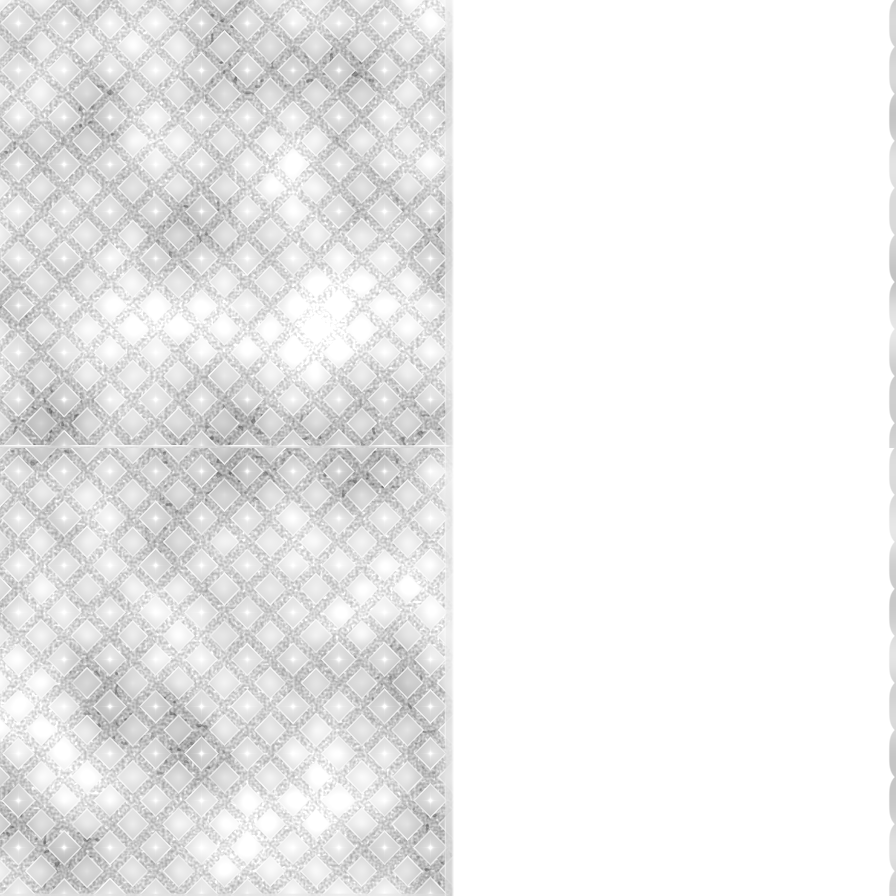
Write a Shadertoy shader that draws this pattern.

```glsl
// Silvery quilt of sparkling diamonds on the left half, blank white beside it, scalloped right rim.

float hash(vec2 p) {
    vec3 h = fract(vec3(p.xyx) * 0.1031);
    h += dot(h, h.yzx + 33.33);
    return fract((h.x + h.y) * h.z);
}

float cornerSlope(vec2 corner, vec2 offset) {
    float angle = 6.2832 * hash(corner);
    return dot(vec2(cos(angle), sin(angle)), offset);
}

float gradientNoise(vec2 p) {
    vec2 i = floor(p), f = p - i;
    vec2 u = f * f * f * (f * (f * 6.0 - 15.0) + 10.0);
    vec2 e = vec2(1.0, 0.0);
    return mix(mix(cornerSlope(i, f), cornerSlope(i + e, f - e), u.x),
               mix(cornerSlope(i + e.yx, f - e.yx), cornerSlope(i + 1.0, f - 1.0), u.x), u.y);
}

float clouds(vec2 p) {
    float sum = 0.0, gain = 1.0;
    for (int i = 0; i < 4; i++) {
        sum += gain * gradientNoise(p);
        p = mat2(1.6, 1.2, -1.2, 1.6) * p + 17.3;
        gain *= 0.45;
    }
    return sum;
}

float stroke(float dist, float halfWidth, float pixel) {
    return 1.0 - smoothstep(halfWidth - 0.5 * pixel, halfWidth + 0.5 * pixel, abs(dist));
}

float quilt(vec2 uv, float pixel) {
    float down = 1.0 - uv.y;
    float row = mod(down, 0.5);
    float panel = floor(down * 2.0);
    float cloud = clouds(uv * 7.0 + 31.0);
    float shade = 0.86 + 0.23 * cloud;

    // Two interleaved square lattices of diamonds
    vec2 p = (vec2(uv.x, row) - vec2(0.0205, 0.026)) / vec2(0.0511, 0.0525);
    vec2 major = p - round(p);
    vec2 minor = fract(p) - 0.5;
    bool isMajor = abs(major.x) + abs(major.y) < 0.5;
    vec2 q = isMajor ? major : minor;
    float seed = hash(round((p - q) * 2.0) + panel * 57.0 + 40.0);
    float size = (isMajor ? 0.35 : 0.33) + 0.04 * (seed - 0.5);
    float dist = (abs(q.x) + abs(q.y) - size) * 0.0366;
    float inside = 1.0 - smoothstep(-0.5 * pixel, 0.5 * pixel, dist);

    // Grainy channels, rougher where the clouds are dark
    float grain = gradientNoise(uv * 310.0);
    float fleck = smoothstep(0.2, 0.5, gradientNoise(uv * 230.0 + 9.0));
    float wear = smoothstep(0.0, -0.4, cloud);
    float channel = -0.05 + 0.2 * grain + 0.12 * fleck;
    float pit = smoothstep(0.2, 0.45, gradientNoise(uv * 150.0 + 70.0));
    shade += (1.0 - inside) * (channel - 0.2 * wear * pit);

    // Soft glow and four-pointed glint
    float r2 = dot(q, q);
    float power = isMajor ? 0.7 + 0.3 * seed : 0.12 * seed;
    float glint = exp(-900.0 * abs(q.x * q.y) - 13.0 * sqrt(r2)) + 0.7 * exp(-350.0 * r2);
    shade += inside * (0.07 * exp(-22.0 * r2) + 0.03 * (q.x - q.y));
    shade = mix(shade, 1.0, clamp(power * glint, 0.0, 1.0));

    // Unevenly bright outlines
    float outline = 0.65 + 0.5 * gradientNoise(uv * 45.0 + 5.0);
    shade = mix(shade, 0.99, clamp(outline, 0.2, 0.95) * stroke(dist, 0.0008, pixel));

    // Pale panel borders with broken white lines
    float seam = row - 0.4974;
    float side = uv.x - 0.497;
    float border = max(smoothstep(-0.001, 0.001, seam), smoothstep(-0.001, 0.001, side));
    shade = mix(shade, 0.89 + 0.12 * cloud, 0.8 * border);
    float broken = smoothstep(-0.25, 0.15, gradientNoise(uv * 24.0 + 3.0));
    float seamLine = stroke(seam, 0.0009, pixel) * step(uv.y, 0.75) * step(0.25, uv.y);
    float sideLine = 0.5 * stroke(side, 0.0008, pixel);
    shade = mix(shade, 0.98, broken * max(seamLine, sideLine));
    return clamp(shade, 0.4, 1.0);
}

void mainImage(out vec4 fragColor, in vec2 fragCoord) {
    vec2 uv = fragCoord / iResolution.xy;
    float pixel = 1.0 / min(iResolution.x, iResolution.y);
    float shade = 1.0;
    if (uv.x < 0.52)
        shade = mix(quilt(uv, pixel), 1.0, smoothstep(0.503, 0.5075, uv.x));

    // Rounded scallops peeking in at the right rim
    float along = (mod(1.0 - uv.y, 0.5) - 0.026) / 0.0525;
    float bump = abs(along - round(along)) * 2.0;
    float rim = 0.9925 + 0.006 * pow(bump, 4.0);
    float rimShade = 0.83 + 0.2 * gradientNoise(vec2(3.7, uv.y * 14.0));
    shade = mix(shade, rimShade, smoothstep(rim - pixel, rim + pixel, uv.x));

    fragColor = vec4(vec3(shade), 1.0);
}
```
